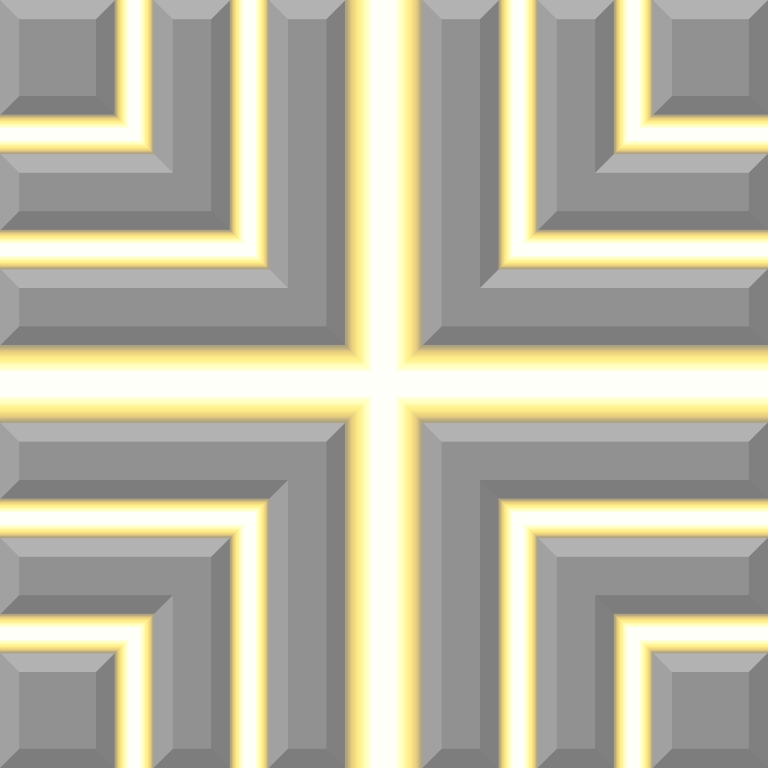
Write a three.js fragment shader that draws this pattern.

```glsl
// Bevelled grey panels nested as chevrons in four mirrored quadrants, with
// glowing channels between them. The smaller of |x| and |y| is the ring
// coordinate: it is repeated into channel + panel, then bevelled by direction.

varying vec2 vUv;

const float PERIOD = 0.15;    // one channel plus one panel
const float CHANNEL = 0.05;   // channel width (half width of the central cross)
const float LAST_RING = 2.0;  // the corner squares
const float BEVEL = 0.025;
const float SOFT = 0.0008;    // edge smoothing

const float FACE_TONE = 0.567;
const float TOP_TONE = 0.70;
const float LEFT_TONE = 0.63;
const float RIGHT_TONE = 0.50;
const float BOTTOM_TONE = 0.49;

const vec3 CORE = vec3(1.0, 1.0, 0.98);
const vec3 PALE = vec3(1.0, 1.0, 0.76);
const vec3 YELLOW = vec3(1.0, 0.94, 0.54);
const vec3 GOLD = vec3(0.93, 0.82, 0.50);
const vec3 EDGE = vec3(0.68, 0.64, 0.50);

// Antialiased step at zero
float softStep(float d) {
  return smoothstep(-SOFT, SOFT, d);
}

// Bevel tones for edges facing along x and along y
vec2 sideTones(vec2 facing) {
  return vec2(facing.x > 0.0 ? RIGHT_TONE : LEFT_TONE,
              facing.y > 0.0 ? TOP_TONE : BOTTOM_TONE);
}

// Glow ramp: 0 in the middle of a channel, 1 at its edge
vec3 glowColor(float t) {
  vec3 color = mix(CORE, PALE, smoothstep(0.27, 0.46, t));
  color = mix(color, YELLOW, smoothstep(0.44, 0.66, t));
  color = mix(color, GOLD, smoothstep(0.64, 0.83, t));
  return mix(color, EDGE, smoothstep(0.80, 1.0, t));
}

void main() {
  vec2 p = vUv - 0.5;
  vec2 a = abs(p);
  float nearAxis = min(a.x, a.y);

  // Ring index and position across the ring
  float ring = min(floor(nearAxis / PERIOD), LAST_RING);
  float q = nearAxis - ring * PERIOD;

  // Distances to the three kinds of panel edge
  float inner = q - CHANNEL;
  float outer = ring < LAST_RING ? PERIOD - q : 1.0;
  float rim = 0.5 - max(a.x, a.y);
  float wall = min(inner, outer);

  // Tone of each bevel, split along the quadrant diagonals
  float xSmaller = softStep(a.y - a.x);
  vec2 outward = sideTones(p);
  vec2 inward = sideTones(-p);
  float innerTone = mix(inward.y, inward.x, xSmaller);
  float outerTone = mix(outward.y, outward.x, xSmaller);
  float rimTone = mix(outward.x, outward.y, xSmaller);

  // Nearest edge decides the bevel; the flat face lies beyond its width
  float tone = mix(innerTone, outerTone, softStep(inner - outer));
  tone = mix(tone, rimTone, softStep(wall - rim));
  tone = mix(tone, FACE_TONE, softStep(min(wall, rim) - BEVEL));

  // Light in the channels; the central cross is twice as wide
  float halfWidth = 0.5 * CHANNEL;
  float across = ring < 0.5 ? q / CHANNEL : abs(q - halfWidth) / halfWidth;
  vec3 glow = glowColor(min(across, 1.0));

  float panel = smoothstep(0.0, 2.0 * SOFT, wall);
  gl_FragColor = vec4(mix(glow, vec3(tone), panel), 1.0);
}
```
